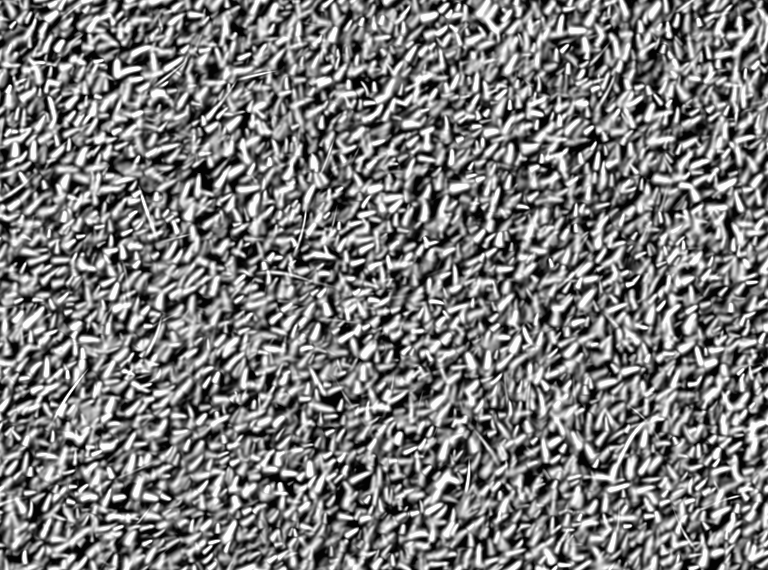
Give the GLSL for this texture, as a WebGL 2 fragment shader.

```glsl
#version 300 es
precision highp float;
precision highp int;
// Dense turf in high-contrast black and white. Short blades are scattered on
// jittered grids, each a bright core with a shaded rim. Every blade has a
// height, and the higher ones cover the lower ones, leaving dark pits between.

uniform vec2 u_resolution;
out vec4 fragColor;

// Integer hash: three random values in 0..1 per lattice point
vec3 hash3(ivec2 cell, int seed) {
    uvec3 v = uvec3(ivec3(cell, seed)) * 1664525u + 1013904223u;
    v.x += v.y * v.z;
    v.y += v.z * v.x;
    v.z += v.x * v.y;
    v ^= v >> 16u;
    v.x += v.y * v.z;
    v.y += v.z * v.x;
    v.z += v.x * v.y;
    return vec3(v >> 8u) / 16777216.0;
}

// Smooth value noise in -1..1
float valueNoise(vec2 p, int seed) {
    ivec2 i = ivec2(floor(p));
    vec2 f = fract(p);
    f = f * f * (3.0 - 2.0 * f);
    float low = mix(hash3(i, seed).x, hash3(i + ivec2(1, 0), seed).x, f.x);
    float high = mix(hash3(i + ivec2(0, 1), seed).x, hash3(i + ivec2(1, 1), seed).x, f.x);
    return 2.0 * mix(low, high, f.y) - 1.0;
}

// Weighted light (x) and weight (y) of the blades over p, two per unit cell;
// "keep" is the fraction that grows
vec2 bladeLayer(vec2 p, float lean, float width, float keep, int seed) {
    ivec2 home = ivec2(floor(p));
    vec2 sum = vec2(0.0);
    for (int y = -2; y <= 2; y++) {
        for (int x = -2; x <= 2; x++) {
            for (int k = 0; k < 2; k++) {
                ivec2 cell = home + ivec2(x, y);
                vec3 place = hash3(cell, seed + 3 * k);
                vec3 shape = hash3(cell, seed + 3 * k + 1);
                vec3 look = hash3(cell, seed + 3 * k + 2);
                if (look.z > keep) continue;

                // Blade frame: x along the blade, y across it
                float angle = lean + 1.4 * (place.z + shape.x - 1.0);
                vec2 dir = vec2(cos(angle), sin(angle));
                vec2 d = p - vec2(cell) - place.xy;
                vec2 q = vec2(dot(d, dir), dot(d, vec2(-dir.y, dir.x)));

                // Bend the spine slightly and narrow toward the tip
                float along = q.x / mix(0.9, 1.7, shape.y);
                q.y += 0.2 * (look.y - 0.5) * q.x * q.x;
                float w = width * mix(0.75, 1.25, shape.z) * (1.0 - 0.35 * clamp(along, -1.0, 1.0));
                float u = q.y * q.y / (w * w);

                // Higher blades are brighter and outweigh those below
                float height = look.x;
                float tone = (0.25 + 0.8 * height) * mix(0.75, 1.1, fract(shape.y * 43.0));
                float light = tone * exp(-u) * (1.0 - 0.6 * smoothstep(0.5, 1.0, abs(along)));
                float weight = exp(9.0 * height - 0.6 * u) * (1.0 - smoothstep(0.3, 1.0, abs(along)));
                sum += weight * vec2(light, 1.0);
            }
        }
    }
    return sum;
}

void main() {
    vec2 uv = gl_FragCoord.xy / u_resolution.y;
    vec2 p = uv * 63.0;

    // Prevailing lean drifts slowly across the lawn
    float lean = 0.98 + 0.35 * valueNoise(uv * 4.0, 90);

    // Main blades, finer blades and rare long strands share one height order
    vec2 turf = bladeLayer(p, lean, 0.42, 0.85, 0);
    turf += bladeLayer(p * 1.5 + 19.0, lean, 0.44, 0.35, 20);
    turf += bladeLayer(p * 0.42 + 7.0, lean, 0.09, 0.1, 40);
    float light = turf.x / (turf.y + 5.0);

    // Contrast varies a little in patches
    float contrast = 1.5 + 0.12 * valueNoise(uv * 6.0, 70);
    float grey = clamp(0.53 + contrast * (light - 0.45), 0.01, 0.99);
    fragColor = vec4(vec3(grey), 1.0);
}
```
